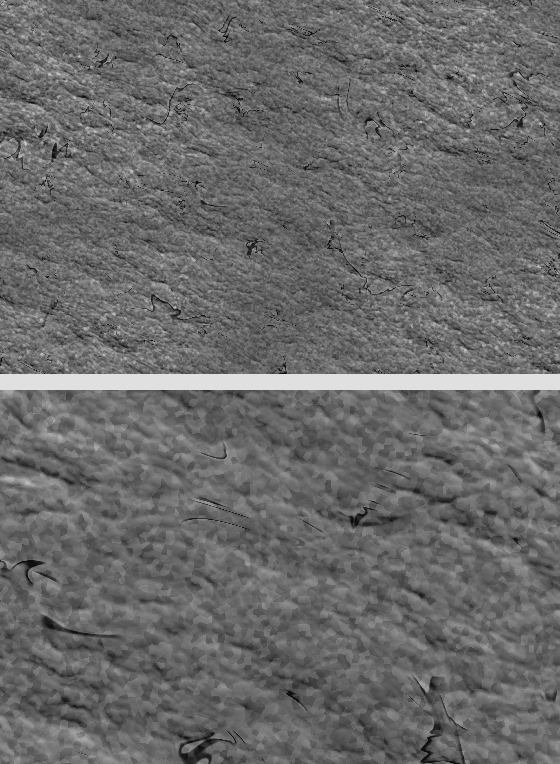
Top: the whole. Bottom: its middle third, enlarged.
Reproduce this texture procedurally as a Shadertoy shader.

```glsl
// Rough grey rock face with slanted chips, shadowed cracks and pale mineral grain.

const float BASE_GREY = 0.412;
const float STRATA_ANGLE = 0.38;
const vec2 LIGHT_DIR = vec2(0.25, 0.97);

vec2 hash2(vec2 p) {
    vec3 q = fract(p.xyx * vec3(0.1031, 0.1030, 0.0973));
    q += dot(q, q.yzx + 33.33);
    return fract((q.xx + q.yz) * q.zy);
}

// Cellular noise: x = squared distance to the nearest seed, y = its random value.
vec2 cells(vec2 p) {
    vec2 home = floor(p);
    vec2 nearest = vec2(8.0, 0.0);
    for (int j = -1; j <= 1; j++) {
        for (int i = -1; i <= 1; i++) {
            vec2 id = home + vec2(i, j);
            vec2 seed = hash2(id + 100.0);
            vec2 d = id + seed - p;
            float d2 = dot(d, d);
            if (d2 < nearest.x) nearest = vec2(d2, fract(seed.x * 7.0 + seed.y * 13.0));
        }
    }
    return nearest;
}

// Layered sines, each layer bent by the one before.
float waves(vec2 p) {
    float sum = 0.0, amp = 0.5;
    for (int i = 0; i < 5; i++) {
        p = mat2(0.8, 0.6, -0.6, 0.8) * p * 1.6 + 1.7;
        p += 0.6 * sin(p.yx * 1.3);
        sum += amp * sin(p.x) * sin(p.y);
        amp *= 0.6;
    }
    return sum;
}

// Turns the plane so that x runs along the strata.
vec2 alongStrata(vec2 p, float angle) {
    float c = cos(angle), s = sin(angle);
    return vec2(c * p.x - s * p.y, s * p.x + c * p.y);
}

// Chipped surface: stretched domes at five sizes.
float rockHeight(vec2 p) {
    p += 0.016 * vec2(waves(p * 9.0), waves(p * 9.0 + 31.0));
    vec2 q = alongStrata(p, STRATA_ANGLE) * vec2(0.6, 1.0);
    float height = 0.0, freq = 7.0, steepness = 0.45;
    for (int i = 0; i < 5; i++) {
        height -= steepness / freq * cells(q * freq + float(i) * 17.3).x;
        freq *= 2.03;
        steepness += 0.16;
    }
    return height;
}

float slopeToLight(vec2 p, float reach) {
    return (rockHeight(p) - rockHeight(p + LIGHT_DIR * reach)) / reach;
}

// Broken ledge lines: a dark side and a faintly lit rim.
float cracks(vec2 p, float scale, float width, float rarity) {
    vec2 q = alongStrata(p, STRATA_ANGLE);
    float n = waves(q * vec2(0.6, 1.1) * scale);
    float mask = smoothstep(rarity, rarity + 0.2, waves(p * scale * 0.6 + 9.0));
    float shadow = smoothstep(0.0, 0.2 * width, n) * (1.0 - smoothstep(0.4 * width, width, n));
    float rim = smoothstep(-width, 0.0, n) * (1.0 - smoothstep(0.0, 0.2 * width, n));
    return mask * (0.07 * rim - 0.27 * shadow);
}

// Fine mineral grain with pale flecks gathered in patches.
float grain(vec2 p, float patchiness) {
    vec2 fine = cells(p * 170.0);
    vec2 coarse = cells(p * 95.0 + 40.0);
    float speckle = 0.13 * (fine.y - 0.5) + 0.05 * (coarse.y - 0.5);
    float fleck = smoothstep(0.76, 0.95, coarse.y) * (1.0 - smoothstep(0.05, 0.4, coarse.x));
    return speckle + 0.13 * fleck * smoothstep(-0.3, 0.4, patchiness);
}

void mainImage(out vec4 fragColor, in vec2 fragCoord) {
    vec2 p = fragCoord / iResolution.y;
    float patchiness = waves(p * 3.0 + 4.0);

    // Relief lit from above, with deeper shade on steep undersides.
    float slope = slopeToLight(p, 0.0035);
    float roughness = 1.0 + 0.5 * patchiness;
    float tone = BASE_GREY + 0.052 * roughness * slope;
    tone -= 0.07 * smoothstep(1.5, 3.0, -slope);

    tone += 0.045 * patchiness;
    tone += grain(p, patchiness);
    tone += cracks(p, 10.0, 0.075, 0.28);
    tone += cracks(p + 5.0, 24.0, 0.10, 0.24);

    fragColor = vec4(vec3(clamp(tone, 0.06, 0.8)), 1.0);
}
```
